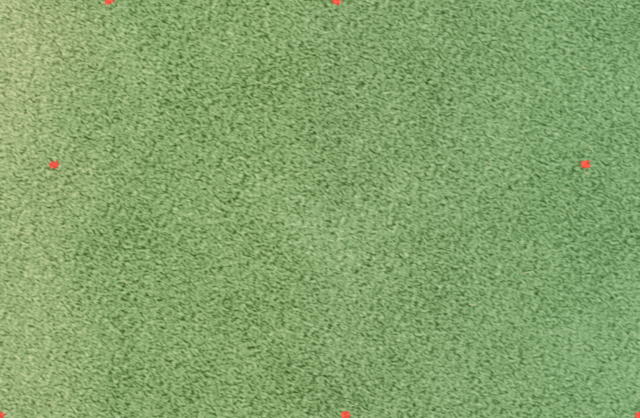
Give the GLSL for this texture, as a Shadertoy shader.

```glsl
// Short mown lawn seen from above, with sun-bleached patches, straw flecks and red marker tufts.

const vec3 SHADE_GREEN = vec3(0.35, 0.47, 0.25);
const vec3 LAWN_GREEN  = vec3(0.52, 0.65, 0.42);
const vec3 TIP_GREEN   = vec3(0.65, 0.75, 0.54);
const vec3 STRAW       = vec3(0.77, 0.76, 0.58);
const vec3 MARKER_RED  = vec3(0.94, 0.36, 0.28);

vec2 hash2(vec2 p) {
    vec3 q = fract(p.xyx * vec3(0.1031, 0.1030, 0.0973));
    q += dot(q, q.yzx + 33.33);
    return fract((q.xx + q.yz) * q.zy);
}

float cornerSlope(vec2 cell, vec2 offset) {
    return dot(hash2(cell + 71.0) * 2.0 - 1.0, offset);
}

float gradientNoise(vec2 p) {
    vec2 i = floor(p), f = p - i;
    vec2 u = f * f * f * (f * (f * 6.0 - 15.0) + 10.0);
    vec2 e = vec2(0.0, 1.0);
    return mix(mix(cornerSlope(i, f),        cornerSlope(i + e.yx, f - e.yx), u.x),
               mix(cornerSlope(i + e.xy, f - e.xy), cornerSlope(i + e.yy, f - e.yy), u.x), u.y);
}

vec2 rotate(vec2 p, float angle) {
    float c = cos(angle), s = sin(angle);
    return vec2(c * p.x - s * p.y, s * p.x + c * p.y);
}

float segmentDistance(vec2 p, vec2 halfSpan) {
    float h = clamp(dot(p, halfSpan) / dot(halfSpan, halfSpan), -1.0, 1.0);
    return length(p - halfSpan * h);
}

// Blades lean down to the right; three sizes of clump overlap.
float bladeGrain(vec2 p) {
    vec2 bent = p + 0.004 * vec2(gradientNoise(p * 55.0), gradientNoise(p * 55.0 + 40.0));
    vec2 q = rotate(bent, 0.38);
    float fine   = gradientNoise(q * vec2(105.0, 175.0));
    float medium = gradientNoise(rotate(q, -0.25) * vec2(62.0, 108.0) + 19.0);
    float coarse = gradientNoise(q * vec2(26.0, 38.0) + 7.0);
    return 1.15 * fine + 0.7 * medium + 0.25 * coarse;
}

// Broad light and dark areas of the lawn.
float broadTone(vec2 p) {
    return 0.20 * gradientNoise(p * 3.1 + 4.0) + 0.16 * gradientNoise(p * 8.0 + 11.0);
}

// Bleached turf gathers along the left side, strongest near the top.
float bleaching(vec2 p) {
    float ragged = p.x + 0.22 * gradientNoise(p * 4.0 + 23.0) + 0.08 * gradientNoise(p * 13.0);
    return (1.0 - smoothstep(0.0, 0.38, ragged)) * mix(0.55, 1.0, smoothstep(0.3, 0.85, p.y));
}

vec3 grassColor(float tone) {
    float t = clamp(tone, -0.25, 1.25);
    return t < 0.5 ? mix(SHADE_GREEN, LAWN_GREEN, 2.0 * t)
                   : mix(LAWN_GREEN, TIP_GREEN, 2.0 * t - 1.0);
}

// Scattered dry clippings.
float strawCover(vec2 p, float aspect, float blur) {
    float cover = 0.0;
    for (int i = 0; i < 32; i++) {
        vec2 seed = vec2(float(i), 5.0);
        vec2 centre = hash2(seed) * vec2(aspect, 1.0);
        vec2 kind = hash2(seed + 60.0);
        vec2 halfSpan = rotate(vec2(mix(0.003, 0.011, kind.x * kind.x), 0.0), -1.2 + 2.0 * kind.y);
        float d = segmentDistance(p - centre, halfSpan);
        float line = 1.0 - smoothstep(0.0012 - blur, 0.0012 + blur, d);
        cover = max(cover, line * mix(0.3, 0.85, kind.x));
    }
    return cover;
}

// Ragged tufts on a grid that narrows towards the top; its centre is left empty.
float markerCover(vec2 p, float aspect, float blur) {
    float cover = 0.0;
    for (int i = 0; i < 8; i++) {
        if (i == 4) continue;
        float row = float(i / 3), column = float(i % 3);
        float across = column * 0.5 + (column == 1.0 ? 0.04 : 0.0);
        float inset = 0.13 * row;
        vec2 centre = vec2(mix(inset, aspect - inset, across),
                           0.006 + 0.60 * row - 0.104 * max(row - 1.0, 0.0) * 2.0);
        float ragged = 0.007 * gradientNoise(p * 170.0 + row);
        float d = length((p - centre) * vec2(0.9, 1.1)) + ragged;
        cover = max(cover, 1.0 - smoothstep(0.0105 - blur, 0.0105 + blur, d));
    }
    return cover;
}

void mainImage(out vec4 fragColor, in vec2 fragCoord) {
    float aspect = iResolution.x / iResolution.y;
    float blur = 0.7 / iResolution.y;
    vec2 p = fragCoord / iResolution.y;

    // Grass, a little softer and cooler to the right
    float side = smoothstep(0.4, 1.0, p.x / aspect);
    float grain = bladeGrain(p);
    float bleached = bleaching(p);
    float tone = 0.49 + grain * mix(0.95, 0.78, side) + broadTone(p) + 0.22 * bleached;
    vec3 color = grassColor(tone);
    color += bleached * vec3(0.07, 0.02, 0.03) + side * vec3(-0.025, 0.0, 0.015);

    // Dry specks within the turf, clippings, then markers
    float dry = smoothstep(0.22, 0.55, gradientNoise(p * 85.0 + 31.0) + 0.35 * gradientNoise(p * 9.0 + 3.0));
    color = mix(color, STRAW, dry * (0.16 + 0.25 * bleached));
    color = mix(color, STRAW, strawCover(p, aspect, blur));
    vec3 tuft = MARKER_RED * (1.0 + 0.25 * grain);
    color = mix(color, tuft, markerCover(p, aspect, blur));

    fragColor = vec4(clamp(color, 0.0, 1.0), 1.0);
}
```
